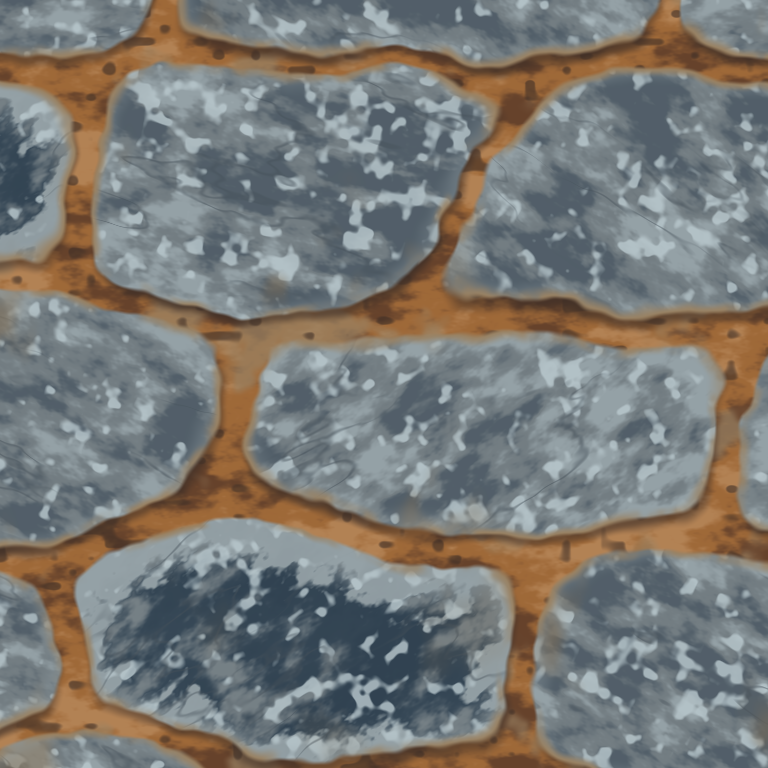
Give the GLSL for this texture, as a WebGL 1 fragment shader.

```glsl
precision highp float;
uniform vec2 u_resolution;

// Layout, in canvas units
const vec2 CELL = vec2(0.61, 0.305);
const vec2 JITTER = vec2(0.46, 0.30);
const float CORNER_SHARPNESS = 48.0;
const float GAP_MIN = 0.011;
const float GAP_MAX = 0.023;
const float EDGE_SOFTNESS = 0.0035;
const float SHADOW_DROP = 0.013;

// Palette
const vec3 STONE_DEEP = vec3(0.18, 0.25, 0.31);
const vec3 STONE_DARK = vec3(0.32, 0.37, 0.41);
const vec3 STONE_MID = vec3(0.45, 0.49, 0.51);
const vec3 STONE_LIGHT = vec3(0.58, 0.63, 0.65);
const vec3 FLECK = vec3(0.73, 0.79, 0.81);
const vec3 DUST = vec3(0.60, 0.51, 0.39);
const vec3 MORTAR = vec3(0.62, 0.41, 0.22);
const vec3 MORTAR_LIGHT = vec3(0.70, 0.51, 0.33);
const vec3 MORTAR_DARK = vec3(0.40, 0.26, 0.17);
const vec3 SHADOW = vec3(0.24, 0.18, 0.15);

struct Stone {
  float edge;   // distance inside the outline, negative in the mortar
  float seed;
  float dark;
  vec2 local;   // offset from the stone centre
};

float hash(vec2 p) {
  vec3 q = fract(p.xyx * 0.1031);
  q += dot(q, q.yzx + 33.33);
  return fract((q.x + q.y) * q.z);
}

float noise(vec2 p) {
  vec2 i = floor(p), f = fract(p);
  f = f * f * (3.0 - 2.0 * f);
  return mix(mix(hash(i), hash(i + vec2(1.0, 0.0)), f.x),
             mix(hash(i + vec2(0.0, 1.0)), hash(i + 1.0), f.x), f.y);
}

float fbm(vec2 p) {
  float sum = 0.0, amp = 0.5;
  for (int i = 0; i < 4; i++) {
    sum += amp * noise(p);
    p = mat2(1.6, 1.2, -1.2, 1.6) * p + 7.3;
    amp *= 0.55;
  }
  return sum / 1.01;
}

vec2 cellAt(vec2 q, float i, float j) {
  float row = floor(q.y) + j;
  return vec2(floor(q.x - 0.5 * mod(row, 2.0)) + i, row);
}

vec2 cellCentre(vec2 id) {
  vec2 shift = vec2(hash(id + 3.7), hash(id + 19.1)) - 0.5;
  return id + 0.5 + vec2(0.5 * mod(id.y, 2.0), 0.0) + JITTER * shift;
}

// Staggered Voronoi courses with rounded corners
Stone findStone(vec2 p) {
  vec2 q = p / CELL, id = vec2(0.0), nearest = vec2(0.0);
  float best = 1e3;
  for (int j = -2; j <= 2; j++)
    for (int i = -2; i <= 2; i++) {
      vec2 c = cellAt(q, float(i), float(j));
      vec2 r = cellCentre(c) - q;
      if (dot(r, r) < best) { best = dot(r, r); id = c; nearest = r; }
    }
  float sum = 0.0;
  for (int j = -2; j <= 2; j++)
    for (int i = -2; i <= 2; i++) {
      vec2 r = cellCentre(cellAt(q, float(i), float(j))) - q;
      vec2 side = r - nearest;
      if (dot(side, side) > 1e-4) {
        float d = dot(0.5 * (r + nearest), side) / length(side / CELL);
        sum += exp(-CORNER_SHARPNESS * d);
      }
    }
  float seed = hash(id + 41.3);
  float edge = -log(sum) / CORNER_SHARPNESS - mix(GAP_MIN, GAP_MAX, seed);
  float dark = 1.0 - step(0.5, mod(id.x + 4.0 * id.y, 7.0));
  return Stone(edge, seed, dark, -nearest * CELL);
}

vec3 stoneColour(Stone s, vec2 p) {
  float angle = (s.seed - 0.5) * 1.3;
  vec2 g = mat2(cos(angle), -sin(angle), sin(angle), cos(angle)) * p + s.seed * 17.0;
  float patches = fbm(g * vec2(6.0, 11.0));
  float grain = fbm(g * vec2(24.0, 42.0) + 5.0);
  float tone = 0.53 + 1.0 * (patches - 0.5) + 0.95 * (grain - 0.5) + 0.16 * (s.seed - 0.5);
  vec3 col = mix(STONE_DARK, STONE_MID, smoothstep(0.28, 0.52, tone));
  col = mix(col, STONE_LIGHT, smoothstep(0.52, 0.78, tone));

  // Blue-black face under a pale, ragged crust
  float face = smoothstep(0.015, 0.035, s.edge - 0.28 * max(s.local.y, 0.0) + 0.13 * (grain - 0.5));
  vec3 deep = mix(STONE_DEEP, STONE_MID, smoothstep(0.42, 0.78, grain));
  col = mix(col, mix(STONE_LIGHT, deep, face), s.dark * 0.92);

  // Mineral flecks and thin dark seams
  float fleck = 0.65 * noise(g * vec2(48.0, 60.0)) + 0.35 * noise(g * 105.0);
  float density = smoothstep(0.35, 0.65, fbm(p * 7.0 + 31.0));
  col = mix(col, FLECK, 0.8 * smoothstep(0.66, 0.84, fleck + 0.09 * density));
  float seam = abs(fbm(g * vec2(5.0, 15.0) + 53.0) - 0.5);
  col = mix(col, STONE_DARK * 0.85, 0.45 * density * (1.0 - smoothstep(0.0, 0.025, seam)));

  // Ochre stains, worn rim and dusty lip
  float stain = smoothstep(0.60, 0.76, fbm(p * vec2(7.0, 5.0) + 71.0));
  col = mix(col, DUST * 0.86, 0.55 * stain * (1.0 - 0.7 * s.dark));
  float rim = 1.0 - smoothstep(0.0, 0.028, s.edge);
  col = mix(col, STONE_LIGHT, 0.35 * rim);
  float lip = 1.0 - smoothstep(0.001, 0.015, s.edge);
  return mix(col, DUST, lip * smoothstep(0.32, 0.62, fbm(p * 13.0 + 87.0)));
}

vec3 mortarColour(vec2 p) {
  float broad = fbm(p * vec2(7.0, 14.0) + 11.0);
  float rough = fbm(p * vec2(24.0, 46.0) + 23.0);
  float tone = 0.5 + 1.1 * (broad - 0.5) + 0.9 * (rough - 0.5);
  vec3 col = mix(MORTAR_DARK, MORTAR, smoothstep(0.20, 0.50, tone));
  col = mix(col, MORTAR_LIGHT, smoothstep(0.54, 0.80, tone));
  col = mix(col, DUST, 0.7 * smoothstep(0.57, 0.70, fbm(p * 9.0 + 47.0)));
  float pit = smoothstep(0.76, 0.90, noise(p * vec2(42.0, 55.0) + 9.0));
  return mix(col, SHADOW, 0.6 * pit);
}

void main() {
  vec2 p = gl_FragCoord.xy / u_resolution.y;
  vec2 bend = vec2(fbm(p * 6.0 + 2.0), fbm(p * 6.0 + 13.0)) - 0.5;
  vec2 chip = vec2(noise(p * 38.0), noise(p * 38.0 + 29.0)) - 0.5;
  vec2 warped = p + 0.06 * bend + 0.006 * chip;

  Stone s = findStone(warped);
  float above = findStone(warped + vec2(-0.003, SHADOW_DROP)).edge;
  float shade = smoothstep(-0.007, 0.009, above) * mix(0.45, 1.0, noise(p * 11.0 + 61.0));

  vec3 mortar = mix(mortarColour(p), SHADOW, 0.85 * shade);
  float mask = smoothstep(-EDGE_SOFTNESS, EDGE_SOFTNESS, s.edge);
  gl_FragColor = vec4(mix(mortar, stoneColour(s, p), mask), 1.0);
}
```
